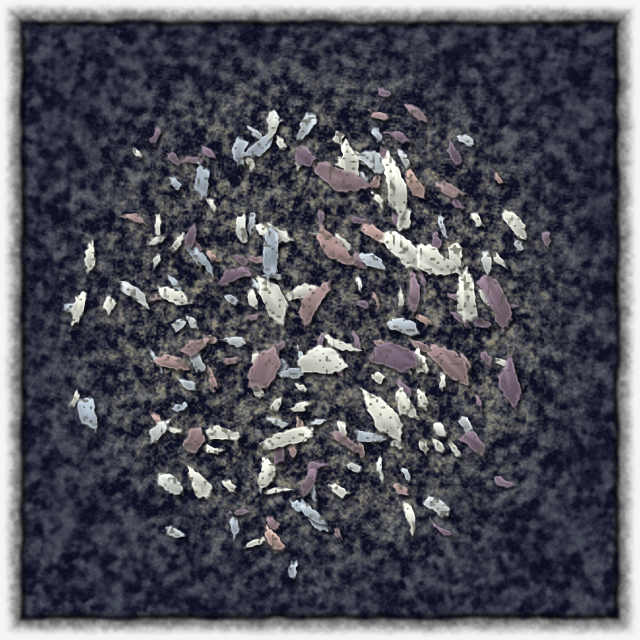
Give the GLSL for this texture, as a WebGL 2 fragment shader.

```glsl
#version 300 es
precision highp float;
// Broken shells scattered over dark, coarse sand inside a worn pale border.
// Sand is layered value noise; shells are hashed convex shards on jittered
// grids of three sizes, thinned out away from the middle of the canvas.
uniform vec2 u_resolution;
out vec4 fragColor;

const float TAU = 6.28319;
const vec3 NIGHT = vec3(0.05, 0.06, 0.135);
const vec3 SLATE = vec3(0.30, 0.33, 0.40);
const vec3 OLIVE = vec3(0.50, 0.48, 0.42);
const vec3 CREAM = vec3(0.88, 0.89, 0.84);
const vec3 ICE = vec3(0.67, 0.72, 0.77);
const vec3 MAUVE = vec3(0.48, 0.41, 0.48);
const vec3 PEACH = vec3(0.70, 0.59, 0.56);

float hash(vec2 p) {
  return fract(sin(dot(p, vec2(127.1, 311.7))) * 43758.55);
}

float noise(vec2 p) {
  vec2 i = floor(p), f = fract(p);
  f = f * f * (3.0 - 2.0 * f);
  return mix(mix(hash(i), hash(i + vec2(1, 0)), f.x),
             mix(hash(i + vec2(0, 1)), hash(i + vec2(1, 1)), f.x), f.y);
}

float fbm(vec2 p) {
  float sum = 0.0, amp = 0.5;
  for (int i = 0; i < 4; i++) {
    sum += amp * noise(p);
    p = mat2(0.8, 0.6, -0.6, 0.8) * p * 2.03 + 7.3;
    amp *= 0.5;
  }
  return sum / 0.9375;
}

vec2 rotate(vec2 p, float a) {
  float c = cos(a), s = sin(a);
  return vec2(c * p.x + s * p.y, c * p.y - s * p.x);
}

// Approximate signed distance to an irregular, slightly bent polygon
float shardDistance(vec2 p, vec2 size, vec2 id) {
  p.y += (hash(id + 3.1) - 0.5) * 0.4 * p.x * p.x / size.x;
  float d = -1.0;
  for (int i = 0; i < 6; i++) {
    float k = float(i);
    float a = (k + 0.7 * hash(id + k * 1.7)) * TAU / 6.0;
    float reach = 0.65 + 0.35 * hash(id - k * 2.3);
    d = max(d, dot(p / size, vec2(cos(a), sin(a))) - reach);
  }
  return d * size.y;
}

vec3 shellColor(float pick, float warmth) {
  vec3 pale = mix(CREAM, ICE, smoothstep(0.25, 0.6, pick));
  vec3 tinted = mix(MAUVE, PEACH, smoothstep(0.72, 0.98, pick));
  return mix(pale, tinted, step(0.70 - warmth, pick));
}

// Sand with dark pits, fine bright grains and a cool blurred rim
vec3 sand(vec2 uv, float focus) {
  vec2 p = rotate(uv, 0.5);
  float lumps = noise(p * 66.0) * 0.55 + noise(p * 118.0 + 19.0) * 0.45;
  float grain = noise(p * 215.0) + noise(uv * 330.0 + 5.0) - 1.0;
  float tone = smoothstep(0.12, 0.92, lumps);
  tone = clamp(tone + grain * mix(0.22, 0.68, focus), 0.0, 1.2);
  vec3 light = mix(SLATE, OLIVE, 0.2 + 0.6 * focus * noise(uv * 130.0) + 0.2 * focus);
  return mix(NIGHT, light, tone * mix(0.8, 1.05, focus));
}

// One jittered grid of shells over the colour below
vec3 shardLayer(vec3 color, vec2 uv, float cell, vec2 center, vec2 radius,
                float density, float seed) {
  float px = 1.0 / u_resolution.y;
  float grit = noise(uv * 170.0 + seed);
  for (int k = 0; k < 9; k++) {
    vec2 id = floor(uv / cell) + vec2(k % 3 - 1, k / 3 - 1);
    vec2 key = id + seed;
    vec2 jitter = vec2(hash(key + 0.4), hash(key + 5.9)) - 0.5;
    vec2 place = (id + 0.5 + 0.6 * jitter) * cell;
    float spread = 1.0 - smoothstep(0.6, 1.1, length((place - center) / radius));
    if (hash(key + 8.2) > density * spread) continue;

    // Long pieces mostly lean from upper left to lower right
    float angle = -0.95 + (hash(key + 2.6) - 0.5) * mix(3.0, 1.3, smoothstep(0.4, 0.6, place.x));
    vec2 size = cell * vec2(mix(0.38, 0.62, hash(key + 6.3)),
                            mix(0.14, 0.27, hash(key + 4.7)));
    vec2 q = rotate(uv - place, angle);
    vec2 fall = rotate(vec2(0.003, -0.004), angle);
    float d = shardDistance(q, size, key) + (grit - 0.5) * 0.0035;
    float shade = shardDistance(q - fall, size, key);
    color *= mix(0.4, 1.0, smoothstep(-0.003, 0.004, shade));

    float warmth = 0.2 * smoothstep(0.45, 0.75, place.x);
    vec3 shell = shellColor(hash(key + 9.4), warmth);
    shell *= 0.8 + 0.26 * noise(q * vec2(35.0, 150.0) + key);
    shell *= 1.0 + 0.14 * clamp(rotate(q, -angle).y / size.y, -1.0, 1.0);
    shell += 0.12 * smoothstep(-0.004, -0.001, d);
    float speck = smoothstep(0.62, 0.9, noise(uv * 190.0 + key));
    shell = mix(shell, OLIVE * 0.7, speck * 0.7);
    color = mix(color, shell, 1.0 - smoothstep(-px, px, d));
  }
  return color;
}

// Pale worn border with a thin dark inner line
vec3 border(vec3 color, vec2 uv) {
  vec2 side = min(uv, 1.0 - uv);
  float edge = min(side.x, side.y) + (fbm(uv * 30.0) - 0.5) * 0.007;
  color *= mix(0.3, 1.0, smoothstep(0.034, 0.046, edge));
  float corner = 1.0 - smoothstep(0.0, 0.06, length(side));
  float paper = mix(0.96, 0.46, smoothstep(0.004, 0.032, edge) * (1.0 - 0.4 * corner));
  paper += (fbm(uv * 110.0) - 0.5) * 0.3 * smoothstep(0.004, 0.02, edge);
  return mix(vec3(paper), color, smoothstep(0.028, 0.038, edge));
}

void main() {
  vec2 uv = gl_FragCoord.xy / u_resolution;
  float focus = 1.0 - smoothstep(0.24, 0.52, length(uv - vec2(0.5, 0.51)));
  vec3 color = sand(uv, focus);
  color = shardLayer(color, uv, 0.032, vec2(0.48, 0.5), vec2(0.40, 0.41), 0.42, 11.0);
  color = shardLayer(color, uv, 0.056, vec2(0.49, 0.5), vec2(0.39, 0.38), 0.55, 37.0);
  color = shardLayer(color, uv, 0.094, vec2(0.61, 0.50), vec2(0.29, 0.24), 0.88, 71.0);
  fragColor = vec4(clamp(border(color, uv), 0.0, 1.0), 1.0);
}
```
